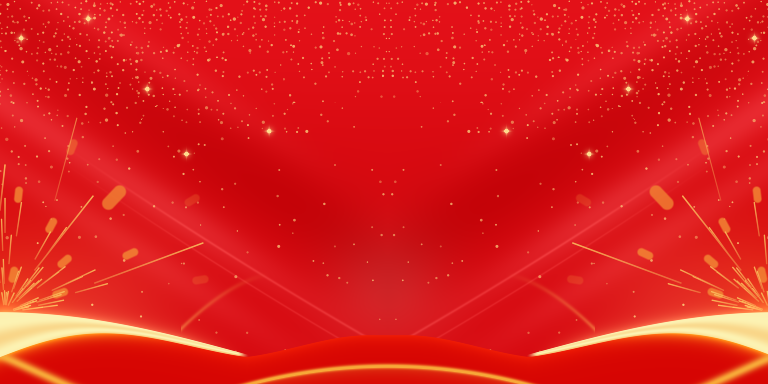
Write a WebGL 1 fragment shader that draws this background.

```glsl
precision highp float;
// Festive red backdrop, mirrored about a vertical axis: soft diagonal beams,
// gold dust and glints, a burst of sparks at each side, and silky waves below.
// Everything is built in canvas heights from distances, sine curves and hashes.
uniform vec2 u_resolution;

#define AXIS 1.01
#define BURST vec2(0.997, 0.187)
#define BEAM_SLOPE 0.64
#define SPARKS 44
#define CAPSULES 10
#define GLINTS 5
#define CREAM vec3(0.99, 0.95, 0.70)
#define GOLD vec3(0.97, 0.66, 0.22)
#define DUST vec3(0.97, 0.74, 0.45)
#define RED vec3(0.84, 0.035, 0.06)

float pixel;

float hash(vec2 p) {
  vec3 a = fract(p.xyx * vec3(0.1031, 0.1030, 0.0973));
  a += dot(a, a.yzx + 33.33);
  return fract((a.x + a.y) * a.z);
}

float bell(float x, float width) {
  return exp(-x * x / (width * width));
}

// 1 inside a shape whose signed distance is d, with a one-pixel edge
float cover(float d) {
  return 1.0 - smoothstep(-0.6 * pixel, 0.6 * pixel, d);
}

float segment(vec2 p, vec2 a, vec2 b) {
  vec2 ab = b - a;
  return length(p - a - ab * clamp(dot(p - a, ab) / dot(ab, ab), 0.0, 1.0));
}

// Thin light trail, faint at a and bright at b
float trail(vec2 p, vec2 a, vec2 b, float width) {
  vec2 ab = b - a;
  float along = clamp(dot(p - a, ab) / dot(ab, ab), 0.0, 1.0);
  return cover(segment(p, a, b) - width) * mix(0.4, 0.9, along);
}

vec3 backdrop(vec2 q) {
  float across = q.y - BEAM_SLOPE * q.x;
  float side = smoothstep(0.0, 0.6, q.x);
  vec3 color = RED + vec3(0.05, 0.03, 0.035) * smoothstep(0.45, 1.0, q.y);
  color -= vec3(0.07, 0.025, 0.03) * bell(across - 0.31, 0.13);
  color += vec3(0.05, 0.11, 0.11) * bell(across - 0.09, 0.06) * side;
  color += vec3(0.03, 0.06, 0.06) * bell(across + 0.07, 0.05) * side;
  color += vec3(0.03, 0.05, 0.05) * bell(across - 0.46, 0.05) * side;
  float bend = across + 0.07 * q.x * (1.0 - q.x);
  float threads = bell(bend - 0.09, 0.004) + 0.7 * bell(bend - 0.045, 0.003);
  color += vec3(0.06, 0.10, 0.09) * threads * (1.0 - smoothstep(0.4, 0.9, q.x));
  color += vec3(0.02, 0.12, 0.11) * bell(length(q - vec2(0.0, 0.24)), 0.16);
  color += vec3(0.04, 0.10, 0.07) * bell(length(q - vec2(0.75, 0.18)), 0.22);
  return color;
}

// One jittered dot per grid cell, thinning out downwards
float dust(vec2 q, float scale, float radius, float sparse) {
  vec2 cell = floor(q * scale);
  float seed = hash(cell + scale);
  vec2 jitter = vec2(hash(cell + 17.3), hash(cell + 51.7));
  float d = length(fract(q * scale) - mix(vec2(0.2), vec2(0.8), jitter)) / scale;
  float height = q.y + 0.14 * q.x;
  float chance = sparse + 0.55 * pow(smoothstep(0.5, 1.08, height), 1.6);
  float size = radius * mix(0.6, 1.2, jitter.x);
  return step(seed, chance) * cover(d - size) * mix(0.45, 1.0, jitter.y);
}

float glints(vec2 q) {
  float light = 0.0;
  for (int i = 0; i < GLINTS; i++) {
    float n = float(i);
    float wave = sin(1.75 * n - 0.3);
    vec2 d = abs(q - vec2(0.937 - 0.157 * n + 0.06 * max(-wave, 0.0),
                          0.93 - 0.078 * n + 0.1 * wave));
    light += cover(length(d) - 0.005) + 0.35 * bell(length(d), 0.012);
    light += 0.6 * bell(d.x * d.y, 0.00002) * bell(length(d), 0.01);
  }
  return min(light, 1.0);
}

// Sparks and blurred capsules; s is measured inwards and up from the burst
vec3 addBurst(vec3 color, vec2 s) {
  color += vec3(0.12, 0.28, 0.06) * exp(-9.0 * length(s));
  for (int i = 0; i < CAPSULES; i++) {
    float n = float(i);
    float angle = 0.087 + mod(0.375 * n + 1.265, 1.396);
    vec2 dir = vec2(cos(angle), sin(angle));
    float size = 0.011 + 0.010 * bell(n - 6.0, 0.5);
    float d = segment(s, dir * (0.10 + 0.052 * n - size), dir * (0.10 + 0.052 * n + size));
    float alpha = 1.0 - smoothstep(0.65 * size, 0.65 * size + 0.006, d);
    color = mix(color, vec3(0.95, 0.52, 0.20), alpha * (0.85 - 0.6 * smoothstep(5.5, 8.0, n)));
  }
  float light = 0.0;
  for (int i = 0; i < SPARKS; i++) {
    float n = float(i);
    float angle = mix(0.1, 1.75, hash(vec2(n, 3.1)));
    float reach = hash(vec2(n, 8.7));
    vec2 dir = vec2(cos(angle), sin(angle));
    float start = 0.02 + 0.20 * reach * reach;
    light = max(light, trail(s, dir * start, dir * (start + 0.03 + 0.06 * reach), 0.0018));
  }
  light = max(light, trail(s, vec2(0.234, 0.076), vec2(0.515, 0.18), 0.002));
  light = max(light, trail(s, vec2(0.078, 0.11), vec2(0.229, 0.302), 0.002));
  light = max(light, 0.7 * trail(s, vec2(0.13, 0.292), vec2(0.187, 0.505), 0.0015));
  light = max(light, trail(s, vec2(-0.013, 0.266), vec2(0.0, 0.383), 0.002));
  return mix(color, vec3(0.98, 0.74, 0.36), light);
}

vec3 addWaves(vec3 color, vec2 q) {
  // Faint arc rising from the silk
  float t = clamp((q.x - 0.307) / 0.235, 0.0, 1.0);
  float arc = bell(q.y - 0.284 + 0.144 * pow(t, 1.6), 0.007);
  color = mix(color, vec3(0.95, 0.5, 0.25), 0.6 * arc * t * step(t, 0.99));

  // Cream silk between two curves that meet near the middle
  t = clamp((q.x - 0.36) / 0.65, 0.0, 1.0);
  float top = 0.075 + 0.112 * sin(1.5708 * t);
  float low = 0.070 + 0.062 * sin(3.14159 * pow(t, 1.3));
  float v = clamp((q.y - low) / max(top - low, 0.001), 0.0, 1.0);
  float fold = 0.5 + 0.5 * sin(9.0 * v + 4.0 * t);
  vec3 silk = mix(CREAM, vec3(0.96, 0.72, 0.36), 0.6 * fold * (1.0 - v * v));
  color += vec3(0.10, 0.28, 0.16) * exp(-max(q.y - top, 0.0) / 0.015) * smoothstep(0.0, 0.3, t);
  color = mix(color, silk, cover(q.y - top) * smoothstep(0.0, 0.05, t));

  // Red body with a bright rim and gold folds
  float body = max(low, 0.127 - 0.06 * smoothstep(0.05, 0.42, q.x));
  float depth = max(body - q.y, 0.0);
  vec3 cloth = vec3(0.84, 0.02, 0.01) + vec3(0.10, 0.09, 0.01) * exp(-depth / 0.02);
  cloth += vec3(0.10, 0.50, 0.08) * exp(-depth / 0.013) * smoothstep(0.2, 0.7, t);
  float middle = 0.047 - 0.36 * q.x * q.x - q.y;
  float outer = 0.075 - 0.45 * (AXIS - q.x) - q.y;
  float gold = max(bell(middle, 0.006) + 0.35 * exp(-max(middle, 0.0) / 0.02) * step(0.0, middle),
                   bell(outer, 0.014));
  cloth = mix(cloth, GOLD, min(gold, 1.0));
  return mix(color, cloth, cover(q.y - body));
}

void main() {
  pixel = 1.0 / u_resolution.y;
  vec2 p = gl_FragCoord.xy / u_resolution * vec2(2.0, 1.0);
  vec2 q = vec2(abs(p.x - AXIS), p.y);
  vec3 color = backdrop(q);
  float specks = max(dust(q, 62.0, 0.0026, 0.02), dust(q, 27.0, 0.0036, 0.06));
  color = mix(color, DUST, 0.9 * specks);
  color = mix(color, vec3(1.0, 0.86, 0.55), glints(q));
  color = addBurst(color, vec2(BURST.x - q.x, q.y - BURST.y));
  color = addWaves(color, q);
  gl_FragColor = vec4(clamp(color, 0.0, 1.0), 1.0);
}
```
